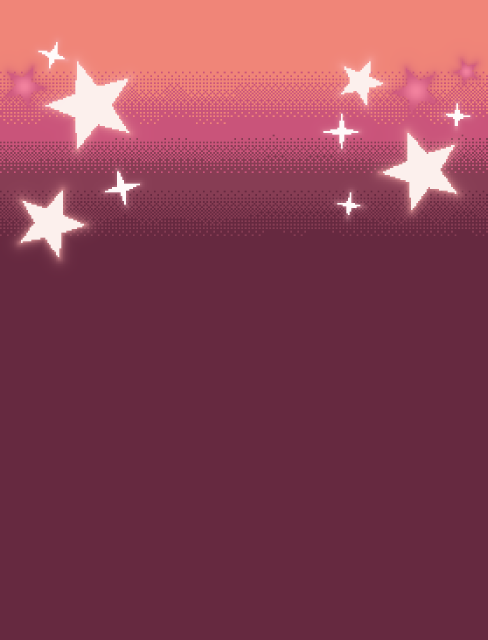
A WebGL 2 fragment shader for this background:

```glsl
#version 300 es
precision highp float;
// Dithered sunset bands fading to plum, with glowing pixel stars and sparkles.
uniform vec2 u_resolution;
out vec4 outColor;

const float CELL = 1.0 / 366.0;
const float PI = 3.14159;

// Each entry: centre, radius, rotation. The last three stars are pink.
const vec4 STARS[7] = vec4[7](
  vec4(0.143, 0.835, 0.073, 3.14), vec4(0.660, 0.733, 0.065, 3.19),
  vec4(0.078, 0.651, 0.056, -0.05), vec4(0.564, 0.872, 0.037, -0.09),
  vec4(0.038, 0.865, 0.033, -0.10), vec4(0.650, 0.858, 0.038, 0.72),
  vec4(0.729, 0.888, 0.020, 0.70));
const vec4 SPARKLES[5] = vec4[5](
  vec4(0.083, 0.913, 0.023, -0.30), vec4(0.534, 0.794, 0.027, 0.0),
  vec4(0.191, 0.706, 0.028, 0.22), vec4(0.714, 0.819, 0.020, -0.05),
  vec4(0.546, 0.680, 0.020, -0.13));

float hash(vec2 p) {
  vec3 q = fract(vec3(p.xyx) * 0.1031);
  q += dot(q, q.yzx + 33.33);
  return fract((q.x + q.y) * q.z);
}

// Ordered 4x4 threshold built from two 2x2 levels.
float bayer2(vec2 c) {
  c = floor(c);
  return fract(c.x * 0.5 + c.y * c.y * 0.75);
}
float bayer4(vec2 c) {
  return bayer2(c * 0.5) * 0.25 + bayer2(c) + 0.03;
}

// Signed distance to a star, folded into half of one point.
float starDistance(vec2 p, vec4 star, float points, float inner) {
  p -= star.xy;
  float sector = 2.0 * PI / points;
  float angle = atan(p.y, p.x) - star.w + 0.5 * sector;
  angle = abs(mod(angle, sector) - 0.5 * sector);
  p = length(p) * vec2(cos(angle), sin(angle));
  vec2 tip = vec2(star.z, 0.0);
  vec2 edge = inner * star.z * vec2(cos(PI / points), sin(PI / points)) - tip;
  vec2 q = p - tip;
  float d = length(q - edge * clamp(dot(q, edge) / dot(edge, edge), 0.0, 1.0));
  return edge.x * q.y - edge.y * q.x > 0.0 ? -d : d;
}

vec3 sky(vec2 cell, float y) {
  vec3 coral = vec3(0.94, 0.52, 0.47), rose = vec3(0.79, 0.33, 0.48);
  vec3 mauve = vec3(0.53, 0.24, 0.33), plum = vec3(0.40, 0.16, 0.25);
  // Slow horizontal noise breaks up the ends of each dithered band.
  float block = floor(cell.x / 12.0), t = fract(cell.x / 12.0);
  float wobble = mix(hash(vec2(block, 7.0)), hash(vec2(block + 1.0, 7.0)), t) - 0.5;
  float threshold = bayer4(cell) + 0.05 * wobble;
  vec3 color = mix(coral, rose, step(threshold, (0.892 - y) / 0.087));
  color = mix(color, mauve, step(threshold, (0.789 - y) / 0.065));
  return mix(color, plum, step(threshold, (0.711 - y) / 0.082));
}

vec3 scene(vec2 p) {
  vec2 cell = floor(p / CELL);
  vec2 q = (cell + 0.5) * CELL;
  vec3 color = sky(cell, q.y);

  // Five-pointed stars with soft halos
  for (int i = 0; i < 7; i++) {
    vec4 star = STARS[i];
    float d = starDistance(q, star, 5.0, 0.43);
    bool pink = i > 3;
    vec3 halo = pink ? vec3(0.79, 0.33, 0.48) : vec3(0.98, 0.67, 0.66);
    float core = 1.0 - smoothstep(0.0, 0.75 * star.z, length(q - star.xy));
    vec3 fill = pink ? mix(vec3(0.82, 0.36, 0.50), vec3(0.95, 0.51, 0.62), core)
                     : vec3(0.99, 0.94, 0.93);
    color = mix(color, halo, 0.65 * exp(-max(d, 0.0) / 0.006));
    color = mix(color, fill, step(d, 0.0));
  }

  // Thin four-pointed sparkles
  for (int i = 0; i < 5; i++) {
    float d = starDistance(q, SPARKLES[i], 4.0, 0.26);
    color = mix(color, vec3(0.96, 0.70, 0.73), 0.45 * exp(-max(d, 0.0) / 0.004));
    color = mix(color, vec3(1.0, 0.98, 0.98), step(d, 0.0005));
  }
  return color;
}

void main() {
  // Average 3x3 samples to smooth the cell edges.
  vec3 sum = vec3(0.0);
  for (int i = 0; i < 9; i++) {
    vec2 offset = (vec2(i % 3, i / 3) - 1.0) / 3.0;
    sum += scene((gl_FragCoord.xy + offset) / u_resolution.y);
  }
  outColor = vec4(sum / 9.0, 1.0);
}
```
